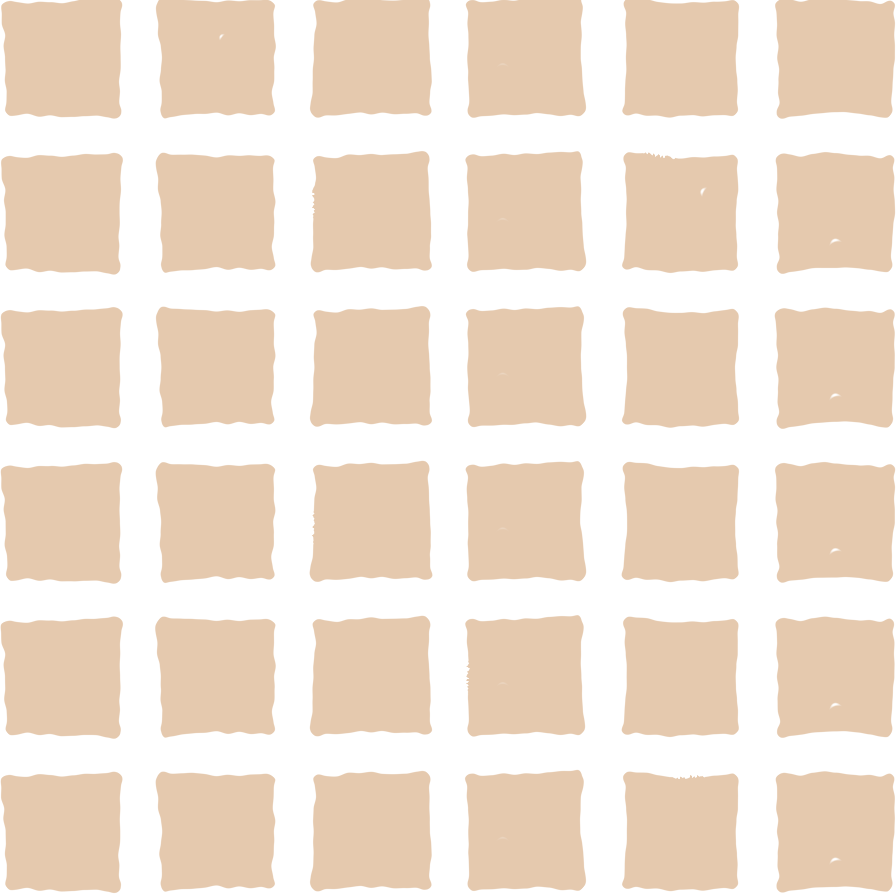
A WebGL 1 fragment shader for this pattern:

```glsl
precision highp float;
// Six by six grid of hand-painted beige squares with wobbly brush edges on white.

uniform vec2 u_resolution;

const vec3 PAPER = vec3(1.0);
const vec3 PAINT = vec3(0.897, 0.788, 0.682);
const float LAST_CELL = 5.0;              // index of the last row and column
const float PITCH = 0.1727;
const vec2 FIRST_CENTER = vec2(0.069, 0.072);
const float HALF_SIZE = 0.0638;
const float CORNER_RADIUS = 0.0045;
const float BOW = 0.0050;                 // slow bend of a side
const float RIPPLE = 0.0030;              // brush bumps along a side
const float ROW_DRIFT = 0.0016;           // change from row to row
const float CORNER_NUB = 0.0016;          // paint gathered near the corners
const float FRAY = 0.0040;                // dry bristle marks
const float FRAY_CHANCE = 0.04;

float hash(vec2 p) {
  vec3 q = fract(p.xyx * vec3(0.1031, 0.1030, 0.0973));
  q += dot(q, q.yzx + 33.33);
  return fract((q.x + q.y) * q.z);
}

// Smooth one-dimensional noise in -0.5..0.5
float noise(float t, float seed) {
  float i = floor(t);
  float f = fract(t);
  f = f * f * (3.0 - 2.0 * f);
  return mix(hash(vec2(i, seed)), hash(vec2(i + 1.0, seed)), f) - 0.5;
}

// Outward shift of one side at position t; columns share most of their outline
float sideShift(float t, float side, vec2 cell) {
  float s = t / HALF_SIZE;
  float columnSeed = cell.x * 7.0 + side * 53.0 + 11.0;
  float cellSeed = columnSeed + cell.y * 131.0 + 400.0;
  float shift = BOW * noise(s * 1.3 + 20.0, columnSeed);
  shift += RIPPLE * noise(s * 5.0 + 40.0, columnSeed + 3.0);
  shift += ROW_DRIFT * noise(s * 2.5 + 60.0, cellSeed);
  shift += CORNER_NUB * exp(-pow((abs(s) - 0.91) * 12.0, 2.0));

  // A few sides end in a short dry patch
  float dry = step(1.0 - FRAY_CHANCE, hash(vec2(cellSeed, 5.0)));
  float patchCenter = hash(vec2(cellSeed, 9.0)) - 0.5;
  float patchMask = 1.0 - smoothstep(0.15, 0.35, abs(s - patchCenter));
  return shift + dry * patchMask * FRAY * noise(s * 34.0 + 80.0, cellSeed);
}

// Signed distance to one painted square
float paintedSquare(vec2 p, vec2 cell) {
  float right = p.x - sideShift(p.y, 0.0, cell);
  float left = -p.x - sideShift(p.y, 1.0, cell);
  float top = p.y - sideShift(p.x, 2.0, cell);
  float bottom = -p.y - sideShift(p.x, 3.0, cell);
  vec2 q = vec2(max(right, left), max(top, bottom)) - HALF_SIZE + CORNER_RADIUS;
  return length(max(q, 0.0)) + min(max(q.x, q.y), 0.0) - CORNER_RADIUS;
}

// Approximate distance to a small curved gap in the paint
float nick(vec2 p, vec2 center, vec2 direction, vec2 radius) {
  p -= center;
  p = vec2(dot(p, direction), dot(p, vec2(-direction.y, direction.x)));
  p.y += 70.0 * p.x * p.x;
  return (length(p / radius) - 1.0) * min(radius.x, radius.y);
}

float sameCell(vec2 a, vec2 b) {
  return 1.0 - step(0.5, length(a - b));
}

void main() {
  vec2 uv = gl_FragCoord.xy / u_resolution;
  float pixel = 1.0 / min(u_resolution.x, u_resolution.y);

  // Nearest square and position relative to its center
  vec2 cell = clamp(floor((uv - FIRST_CENTER) / PITCH + 0.5), 0.0, LAST_CELL);
  vec2 p = uv - FIRST_CENTER - cell * PITCH;
  float paint = 1.0 - smoothstep(-0.75 * pixel, 0.75 * pixel, paintedSquare(p, cell));

  // Gaps: last column below its top square, plus two single squares
  float lastColumn = step(LAST_CELL - 0.5, cell.x) * step(cell.y, LAST_CELL - 0.5);
  float wide = nick(p, vec2(-0.001, -0.031), vec2(0.96, 0.28), vec2(0.0046, 0.0015));
  float tall = nick(p, vec2(0.024, 0.024), vec2(0.45, 0.89), vec2(0.0038, 0.0015));
  float tiny = nick(p, vec2(0.005, 0.024), vec2(0.6, 0.8), vec2(0.0026, 0.0011));
  float gap = lastColumn * (1.0 - smoothstep(-pixel, pixel, wide));
  gap += sameCell(cell, vec2(4.0, 4.0)) * (1.0 - smoothstep(-pixel, pixel, tall));
  gap += sameCell(cell, vec2(1.0, 5.0)) * (1.0 - smoothstep(-pixel, pixel, tiny));

  // Faint scratch shared by the fourth column
  float scratch = nick(p, vec2(-0.026, -0.007), vec2(1.0, 0.0), vec2(0.0035, 0.0008));
  gap += 0.25 * sameCell(cell, vec2(3.0, cell.y)) * (1.0 - smoothstep(-pixel, pixel, scratch));

  gl_FragColor = vec4(mix(PAPER, PAINT, paint * (1.0 - clamp(gap, 0.0, 1.0))), 1.0);
}
```
